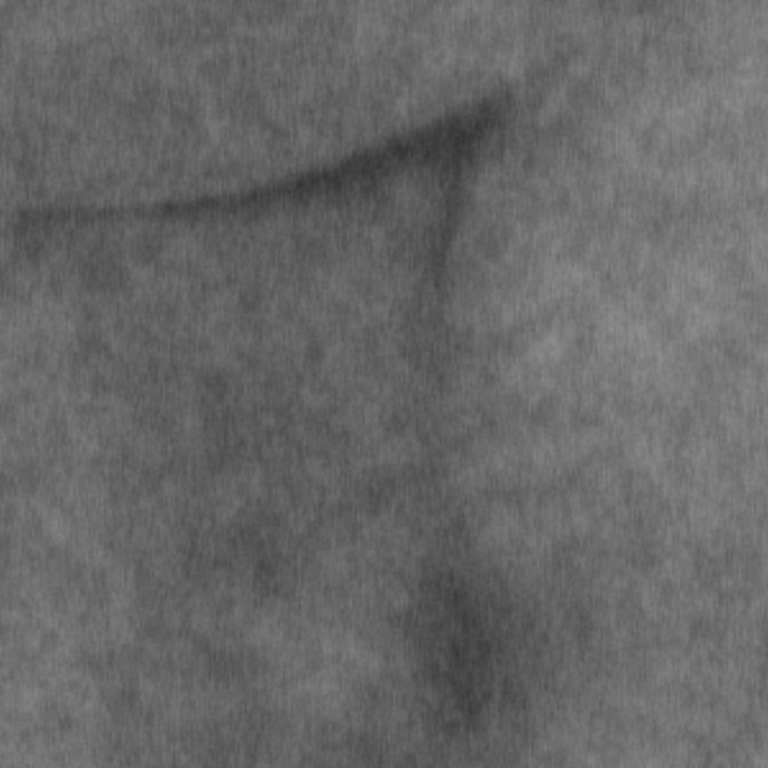
Reproduce this texture procedurally as a three.js fragment shader.

```glsl
varying vec2 vUv;

const float SHADE_TONE = 0.368;
const float LIT_TONE = 0.445;
const float UPPER_TONE = 0.396;

float hash(vec2 p) {
  vec3 q = fract(vec3(p.xyx) * 0.1031);
  q += dot(q, q.yzx + 33.33);
  return fract((q.x + q.y) * q.z);
}

float valueNoise(vec2 p) {
  vec2 cell = floor(p);
  vec2 f = fract(p);
  f = f * f * (3.0 - 2.0 * f);
  float low = mix(hash(cell), hash(cell + vec2(1.0, 0.0)), f.x);
  float high = mix(hash(cell + vec2(0.0, 1.0)), hash(cell + vec2(1.0, 1.0)), f.x);
  return mix(low, high, f.y);
}

// Layered noise centred on zero
float cloud(vec2 p, float gain) {
  float sum = 0.0;
  float weight = 1.0;
  float total = 0.0;
  for (int i = 0; i < 4; i++) {
    sum += weight * (valueNoise(p) - 0.5);
    total += weight;
    weight *= gain;
    p = mat2(0.8, 0.6, -0.6, 0.8) * p * 2.03 + 17.3;
  }
  return sum / total;
}

float bell(float x, float width) {
  return exp(-x * x / (width * width));
}

float blob(vec2 p, vec2 centre, vec2 radius) {
  vec2 d = (p - centre) / radius;
  return exp(-dot(d, d));
}

// Height of the sweeping crease at x
float creaseHeight(float x) {
  float run = max(x - 0.13, 0.0);
  return 0.722 + 0.62 * run * run / (1.0 + 0.25 * run);
}

// Sideways position of the hanging fold at y
float foldPosition(float y) {
  return 0.565 + 0.035 * smoothstep(0.58, 0.85, y) + 0.05 * bell(y - 0.13, 0.11);
}

// Broad light and shade of the draped cloth
float drapeTone(vec2 p, float above, float aside) {
  float lower = mix(SHADE_TONE, LIT_TONE, smoothstep(-0.01, 0.14, aside));
  float tone = mix(lower, UPPER_TONE, smoothstep(-0.03, 0.02, above));
  tone += 0.07 * blob(p, vec2(0.04, 0.43), vec2(0.14, 0.2));
  tone += 0.075 * blob(p, vec2(0.05, 0.09), vec2(0.18, 0.18));
  tone += 0.045 * blob(p, vec2(0.95, 0.6), vec2(0.25, 0.35));
  tone += 0.055 * blob(p, vec2(0.6, 0.97), vec2(0.13, 0.11));
  tone += 0.06 * blob(p, vec2(1.0, 0.97), vec2(0.12, 0.14));
  tone += 0.045 * blob(p, vec2(0.42, 0.16), vec2(0.11, 0.14));
  tone -= 0.035 * blob(p, vec2(0.31, 0.28), vec2(0.09, 0.07));
  tone -= 0.06 * blob(p, vec2(0.71, 0.19), vec2(0.13, 0.16));
  tone -= 0.025 * blob(p, vec2(0.2, 0.87), vec2(0.09, 0.08));
  return tone;
}

// Dark crease: crisp above, fading slowly below
float creaseShadow(float x, float above) {
  float width = mix(0.016, 0.034, smoothstep(0.15, 0.6, x));
  float core = bell(above, above > 0.0 ? width * 0.6 : width * 1.3);
  float strength = mix(0.06, 0.125, smoothstep(0.1, 0.4, x));
  strength *= smoothstep(-0.02, 0.08, x) * (1.0 - smoothstep(0.58, 0.76, x));
  float trail = bell(above + 0.045, above > -0.045 ? 0.05 : 0.075);
  return core * strength + 0.06 * trail * smoothstep(0.58, 0.72, x);
}

// Soft fold, strongest near the crease and the foot
float foldShadow(float y, float above, float aside) {
  float strength = 0.012 + 0.055 * smoothstep(0.55, 0.75, y) + 0.045 * bell(y - 0.15, 0.16);
  float width = mix(0.055, 0.028, smoothstep(0.3, 0.7, y));
  return strength * bell(aside, width) * (1.0 - smoothstep(-0.05, 0.0, above));
}

// Fine upright threads with short broken lengths
float fibres(vec2 p) {
  float fine = valueNoise(p * vec2(300.0, 75.0)) - 0.5;
  float coarse = valueNoise(p * vec2(160.0, 38.0) + 51.7) - 0.5;
  return 0.7 * fine + 0.3 * coarse;
}

void main() {
  vec2 warped = vUv + 0.014 * vec2(cloud(vUv * 6.0, 0.6), cloud(vUv * 6.0 + 40.0, 0.6));
  float above = warped.y - creaseHeight(warped.x);
  float aside = warped.x - foldPosition(warped.y);

  float tone = drapeTone(warped, above, aside);
  tone -= creaseShadow(warped.x, above);
  tone -= foldShadow(warped.y, above, aside);

  // Patchy mottling, threads and grain
  tone += 0.09 * cloud(vUv * 7.0 + 8.0, 0.7);
  tone += 0.155 * cloud(vUv * vec2(25.0, 22.0) + 63.0, 0.85);
  tone += 0.07 * fibres(vUv);
  tone += 0.025 * (valueNoise(vUv * 256.0) - 0.5);

  gl_FragColor = vec4(vec3(clamp(tone, 0.0, 1.0)), 1.0);
}
```
